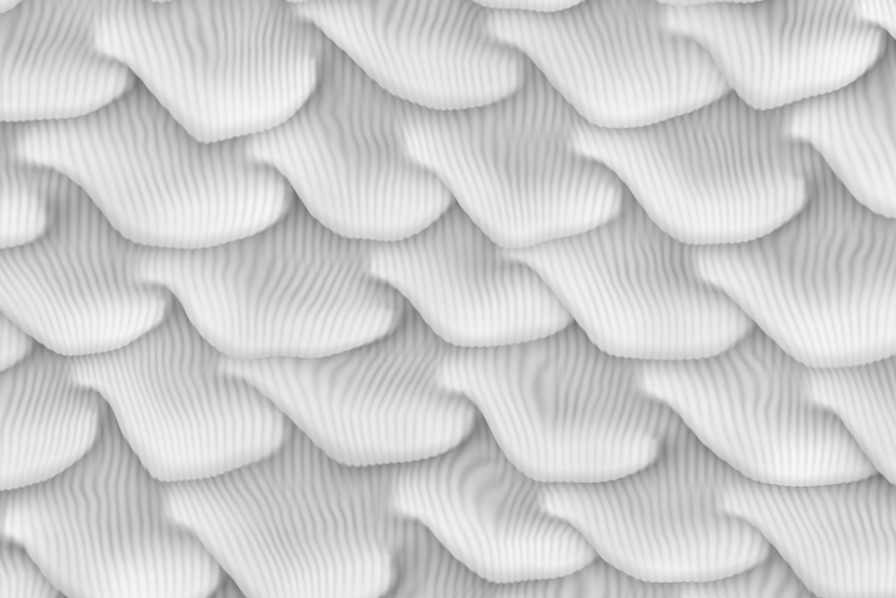
Reproduce this texture procedurally as a WebGL 1 fragment shader.

```glsl
precision highp float;
// White ruched fabric: rows of puffy S-shaped folds with fine ribs and grey hollows.
uniform vec2 u_resolution;

float hash(vec2 p) {
  vec3 q = fract(vec3(p.xyx) * 0.1031);
  q += dot(q, q.yzx + 33.33);
  return fract((q.x + q.y) * q.z);
}

float noise(vec2 p) {
  vec2 i = floor(p), f = fract(p);
  f = f * f * (3.0 - 2.0 * f);
  return mix(mix(hash(i), hash(i + vec2(1, 0)), f.x),
             mix(hash(i + vec2(0, 1)), hash(i + vec2(1, 1)), f.x), f.y);
}

// Dark line between neighbouring ribs, 0 on the rib and 1 in the groove.
float groove(float across) {
  float wave = 0.5 + 0.5 * cos(6.2832 * 62.0 * across);
  return wave * sqrt(wave);
}

// Paints one fold, with the hollow above it, over the tone beneath.
float paintFold(float tone, vec2 p, vec2 q, vec2 id) {
  float halfLength = 0.2 + 0.04 * hash(id + 17.0);
  float drop = 0.105 + 0.035 * hash(id + 31.0);
  float t = q.x / halfLength;

  // Centre line: a flat start, a steep descent, then a flat end curling up.
  float u = clamp((t + 0.68) / 0.8, 0.0, 1.0);
  float curl = clamp(t, 0.0, 1.2);
  float centre = drop * (0.5 - u * u * (3.0 - 2.0 * u)) + 0.026 * curl * curl;
  centre -= 0.03 * pow(clamp(-t - 0.5, 0.0, 0.7), 2.0);
  float slope = drop * 6.0 * u * (1.0 - u) / (0.8 * halfLength);
  float height = (q.y - centre) / sqrt(1.0 + slope * slope);
  float radius = mix(0.034, 0.053, smoothstep(-1.0, 0.2, t));
  radius *= 1.0 - 0.2 * smoothstep(0.4, 1.0, t);
  float v = height / radius;

  // Ribs lean with the descent, back at the end, and waver in the hollow.
  float lean = 0.3 * smoothstep(-1.2, -0.5, t) * (1.0 - smoothstep(-0.3, 0.6, t));
  lean -= 0.16 * smoothstep(0.1, 0.9, t);
  float hollow = smoothstep(0.1, 1.7, v);
  float across = q.x + lean * (q.y - 0.6 * max(height - radius, 0.0))
               + 0.016 * noise(p * 11.0)
               + 0.007 * hollow * noise(p * vec2(25.0, 32.0))
               + (hash(id + 5.0) - 0.65) * 0.7 * max(height - radius * 0.5, 0.0);
  float line = groove(across);

  // Outline: rounded below and at the ends, open above.
  float beyond = max(abs(q.x) - halfLength + 1.7 * radius, 0.0) / 1.7;
  float edge = length(vec2(beyond, min(height, 0.0))) - radius + 0.0016 * line;
  edge += 0.014 * (noise(p * 15.0 + id) - 0.5);
  float emerging = 1.0 - smoothstep(-1.0, -0.5, t);
  float fading = max(smoothstep(0.1, 1.4, v), emerging);
  float blur = mix(0.004, 0.045, max(fading, 0.3 * smoothstep(0.6, 1.0, t)));
  float cover = 1.0 - smoothstep(-blur, 0.001, edge);
  cover *= 1.0 - smoothstep(0.1, 0.19, height);

  // Soft shadow cast on the cloth below.
  float shadow = 0.22 * exp(-max(edge, 0.0) / 0.02) * (1.0 - 0.75 * emerging);
  shadow *= 1.0 - smoothstep(0.0, 1.3, v);
  shadow *= 0.6 + 0.8 * noise(p * 8.0 + 70.0);
  tone *= 1.0 - shadow;

  // Bright crest, greyer rim and descent, ribbed hollow.
  float rim = smoothstep(-0.6, 0.0, edge / radius) * (1.0 - hollow);
  float crest = 0.975 - 0.12 * rim - 0.07 * noise(p * 9.0 + 4.0);
  crest -= 0.025 * u * (1.0 - u) * 4.0;
  float depth = 0.775 + 0.11 * noise(p * 7.0 + 20.0);
  float cloth = mix(crest, depth, hollow);
  float ribStrength = mix(0.07, 0.115, hollow);
  ribStrength *= mix(0.25, 1.0, smoothstep(-0.9, 0.2, v));
  cloth -= ribStrength * line * (0.5 + 0.6 * noise(p * 22.0));
  return mix(tone, cloth, cover);
}

void main() {
  vec2 p = gl_FragCoord.xy / u_resolution.y;
  vec2 pitch = vec2(0.315, 0.205);

  // Sway of the rows.
  vec2 swayed = p + 0.08 * (vec2(noise(p * 3.0 + 7.0), noise(p * 3.3 + 40.0)) - 0.5);

  // Ribbed ground seen between the folds.
  float tone = 0.81 - 0.1 * groove(p.x + 0.02 * noise(p * 12.0));

  // Upper rows lie over lower ones, and right folds over left ones.
  float homeRow = floor(swayed.y / pitch.y);
  for (int j = -1; j <= 1; j++) {
    float row = homeRow + float(j);
    float shift = row * 0.37 + 0.3 * hash(vec2(row + 50.0, 3.0));
    float homeColumn = floor(swayed.x / pitch.x - shift);
    for (int i = -1; i <= 1; i++) {
      vec2 id = vec2(homeColumn + float(i), row) + 60.0;
      vec2 jitter = vec2(hash(id), hash(id + 9.0)) - 0.5;
      vec2 middle = (vec2(id.x - 60.0 + shift, row) + 0.5) * pitch;
      tone = paintFold(tone, p, swayed - middle - jitter * vec2(0.09, 0.035), id);
    }
  }
  gl_FragColor = vec4(tone * vec3(1.0, 0.998, 0.995), 1.0);
}
```
